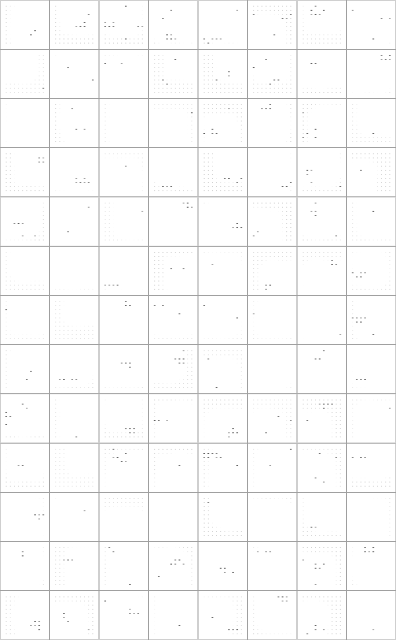
A Shadertoy shader for this pattern:

```glsl
vec4 hash4(vec2 p) {
    vec4 q = fract(p.xyxy * vec4(0.1031, 0.1030, 0.0973, 0.1099) + 0.37);
    q += dot(q, q.wzxy + 33.33);
    return fract((q.xxyz + q.yzzw) * q.zywx);
}

// Exact share of a pixel covered by a centred bar
vec2 barCoverage(vec2 offset, vec2 width, vec2 pixel) {
    vec2 high = min(offset + 0.5 * pixel, 0.5 * width);
    vec2 low = max(offset - 0.5 * pixel, -0.5 * width);
    return max(high - low, 0.0) / pixel;
}

void mainImage(out vec4 fragColor, in vec2 fragCoord) {
    const vec2 tiles = vec2(8.0, 13.0);
    vec2 uv = fragCoord / iResolution.xy * tiles;
    vec2 pixel = tiles / iResolution.xy;
    vec2 tile = mod(floor(uv), tiles);
    vec2 local = fract(uv);
    vec4 shape = hash4(tile + 3.0);
    vec4 mark = hash4(tile + 41.0);

    // Hairline grid, centred on the tile borders
    vec2 lines = barCoverage(uv - round(uv), vec2(0.0078), pixel);
    float ink = max(lines.x, lines.y) * 0.97;

    // Ten by ten dot lattice inside each tile
    vec2 cell = floor(local * 12.0);
    vec2 centre = (cell + 0.5) / 12.0;
    vec2 margin = step(1.0, cell) * step(cell, vec2(10.0));
    float inside = margin.x * margin.y;
    vec4 grain = hash4(cell + tile * 17.0 + 7.0);

    // Faint dots surround an off-centre, rounded clearing
    vec2 away = abs(centre - 0.5 - (shape.xy - 0.5) * 0.5);
    float radius = pow(dot(away * away, away * away), 0.25);
    radius += 0.025 * sin(centre.x * 13.0 + shape.z * 6.3) * sin(centre.y * 11.0 + shape.w * 6.3);
    float clearing = mix(0.32, 0.56, shape.z);
    float faint = smoothstep(clearing, clearing + 0.12, radius) * mix(0.2, 0.42, shape.w);

    // Small runs of darker dashes
    vec2 reach = (centre - mix(vec2(0.15), vec2(0.85), mark.xy)) / mix(vec2(0.08, 0.05), vec2(0.22, 0.1), mark.zw);
    float dark = step(dot(reach, reach), 1.0) * step(0.35, grain.x) * step(0.3, shape.w);
    dark = max(dark, step(0.993, grain.y)) * mix(0.5, 1.0, grain.z);

    vec2 size = mix(vec2(0.016, 0.011), vec2(0.034, 0.013), step(0.01, dark));
    vec2 dash = barCoverage(local - centre, size, pixel);
    ink = max(ink, dash.x * dash.y * inside * max(faint, dark));

    fragColor = vec4(vec3(1.0 - ink), 1.0);
}
```
